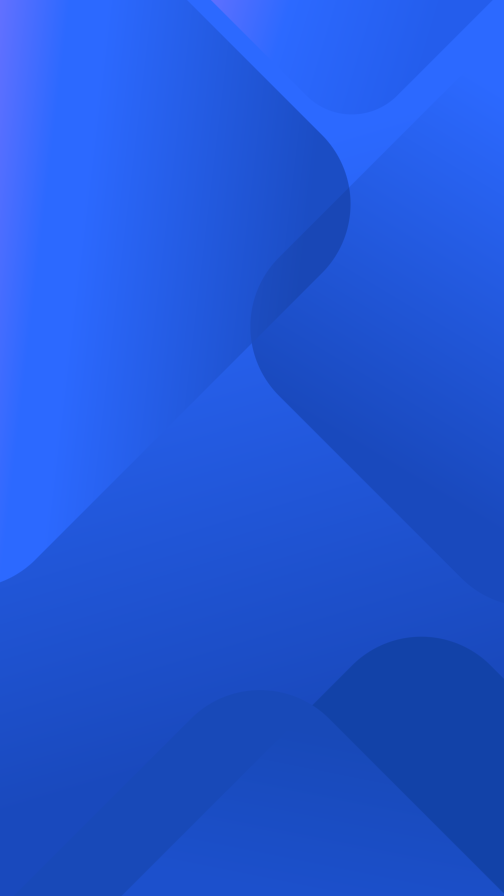
A WebGL 2 fragment shader for this background:

```glsl
#version 300 es
precision highp float;

uniform vec2 u_resolution;
out vec4 outColor;

// Palette
const vec3 VIOLET = vec3(0.385, 0.440, 1.000);
const vec3 AZURE = vec3(0.172, 0.412, 1.000);
const vec3 ROYAL = vec3(0.140, 0.365, 0.925);
const vec3 COBALT = vec3(0.106, 0.302, 0.770);
const vec3 DEEP = vec3(0.099, 0.286, 0.740);
const vec3 SHADE = vec3(0.094, 0.286, 0.722);
const vec3 NAVY = vec3(0.072, 0.259, 0.660);
const vec3 FLOOR_GLOW = vec3(0.110, 0.314, 0.800);

// Tile layout, in canvas widths from the lower left
const float CORNER = 0.194;
const float TOP_CORNER = 0.127;
const vec2 TILE_HALF = vec2(0.596);
const vec2 RIGHT_HALF = vec2(0.596, 0.450);
const vec2 LEFT_CENTER = vec2(-0.067, 1.373);
const vec2 RIGHT_CENTER = vec2(1.156, 1.233);
const vec2 TOP_CENTER = vec2(0.698, 2.341);
const vec2 LOW_RIGHT_CENTER = vec2(0.836, -0.248);
const vec2 LOW_LEFT_CENTER = vec2(0.516, -0.354);
const float OVERLAP_DIM = 0.925;

// Gradient directions
const vec2 BACK_DIR = vec2(0.3, -1.0);
const vec2 LEFT_DIR = vec2(1.0, -0.12);
const vec2 RIGHT_DIR = vec2(-0.6, -1.0);
const vec2 TOP_DIR = vec2(1.0, -0.3);
const vec2 FLOOR_DIR = vec2(-0.2, -1.0);

// Signed distance to a rounded box turned by 45 degrees
float diamondDistance(vec2 p, vec2 halfSize, float radius) {
    vec2 turned = vec2(p.x + p.y, p.x - p.y) * inversesqrt(2.0);
    vec2 q = abs(turned) - halfSize + radius;
    return length(max(q, 0.0)) + min(max(q.x, q.y), 0.0) - radius;
}

// Antialiased coverage of a diamond tile
float tileMask(vec2 p, vec2 center, vec2 halfSize, float radius) {
    float edge = 0.75 / u_resolution.x;
    return 1.0 - smoothstep(-edge, edge, diamondDistance(p - center, halfSize, radius));
}

float ramp(float start, float end, float t) {
    return clamp((t - start) / (end - start), 0.0, 1.0);
}

void main() {
    vec2 p = gl_FragCoord.xy / u_resolution.x;

    // Backdrop
    vec3 color = mix(AZURE, DEEP, ramp(-1.315, -0.158, dot(p, BACK_DIR)));

    // Top tile with a violet corner
    float topT = dot(p, TOP_DIR);
    vec3 topColor = mix(VIOLET, AZURE, ramp(-0.130, 0.046, topT));
    topColor = mix(topColor, ROYAL, ramp(0.046, 0.347, topT));
    color = mix(color, topColor, tileMask(p, TOP_CENTER, TILE_HALF, TOP_CORNER));

    // Right tile
    float rightMask = tileMask(p, RIGHT_CENTER, RIGHT_HALF, CORNER);
    vec3 rightColor = mix(AZURE, DEEP, ramp(-2.195, -1.315, dot(p, RIGHT_DIR)));
    color = mix(color, rightColor, rightMask);

    // Left tile with a violet rim, dimmed where it crosses the right one
    float leftMask = tileMask(p, LEFT_CENTER, TILE_HALF, CORNER);
    float leftT = dot(p, LEFT_DIR);
    vec3 leftColor = mix(VIOLET, AZURE, ramp(-0.213, -0.074, leftT));
    leftColor = mix(leftColor, COBALT, ramp(0.0, 0.45, leftT));
    color = mix(color, leftColor * mix(1.0, OVERLAP_DIM, rightMask), leftMask);

    // Lower tiles and the lighter area they share
    float lowLeftMask = tileMask(p, LOW_LEFT_CENTER, TILE_HALF, CORNER);
    float lowRightMask = tileMask(p, LOW_RIGHT_CENTER, TILE_HALF, CORNER);
    vec3 sharedColor = mix(SHADE, FLOOR_GLOW, ramp(-0.449, -0.116, dot(p, FLOOR_DIR)));
    color = mix(color, SHADE, lowLeftMask);
    color = mix(color, mix(NAVY, sharedColor, lowLeftMask), lowRightMask);

    outColor = vec4(color, 1.0);
}
```
